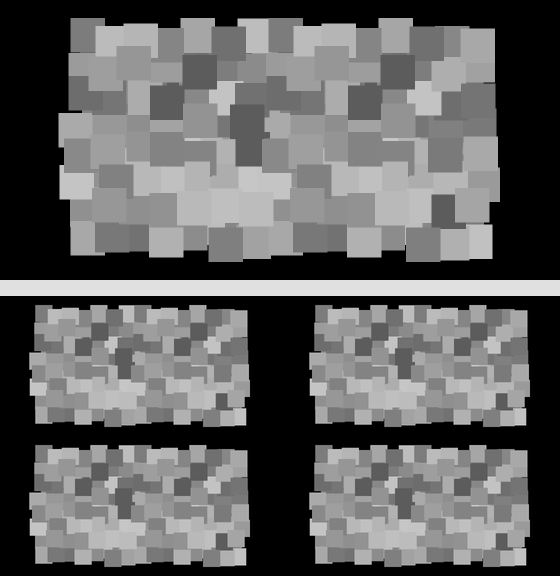
Top, the tile; bottom, the same tile 2 across and 2 down.
A WebGL 1 fragment shader for this background:

```glsl
precision highp float;

// A ragged block of overlapping grey squares, centred on black.
// Two jittered grids of flat squares are stacked in random order; the lower
// grid closes the gaps of the upper one. The black margin tiles on all sides.

uniform vec2 u_resolution;

const float PITCH = 0.101;      // grid spacing, in canvas heights
const float HALF_SIDE = 0.61;   // half a square's side, in grid cells
const float JITTER = 0.23;      // largest shift of a square, in grid cells
const float PERIOD = 7.0;       // columns before the arrangement repeats
const float ROWS = 8.0;
const vec2 UPPER_GRID = vec2(15.0, 8.0);
const vec2 LOWER_GRID = vec2(14.0, 7.0);

// Three random values in 0..1 from a cell and a seed
vec3 hash3(vec2 cell, float seed) {
  vec3 q = fract(vec3(cell.xyx + seed) * vec3(0.1031, 0.1030, 0.0973));
  q += dot(q, q.yxz + 33.33);
  return fract((q.xxy + q.yzz) * q.zyx);
}

// Columns repeat, except for the last two, which get their own identity
float columnId(float column) {
  return column < 2.0 * PERIOD - 1.0 ? mod(column, PERIOD)
                                     : column - PERIOD + 1.0;
}

// Cubing modulo a prime shuffles the cells while keeping tone shares even
float squareTone(vec2 id, float seed) {
  float n = id.x * ROWS + id.y + seed;
  float rank = mod(n * n * n, 71.0) / 71.0;
  return rank < 0.06 ? 0.36 : mix(0.40, 0.78, rank);
}

// Topmost square of one grid at p: x = stacking height (-1 if none), y = tone
vec2 topSquare(vec2 p, vec2 gridSize, float jitter, float seed) {
  vec2 g = p / PITCH + 0.5 * (gridSize - 1.0);
  vec2 nearest = floor(g + 0.5);
  vec2 top = vec2(-1.0, 0.0);
  for (int j = -1; j <= 1; j++) {
    for (int i = -1; i <= 1; i++) {
      vec2 cell = nearest + vec2(float(i), float(j));
      bool inGrid = all(greaterThanEqual(cell, vec2(0.0)))
                 && all(lessThan(cell, gridSize));
      vec2 id = vec2(columnId(cell.x), cell.y);
      vec3 random = hash3(id, seed);
      vec2 d = abs(g - cell - jitter * (2.0 * random.xy - 1.0));
      if (inGrid && max(d.x, d.y) < HALF_SIDE && random.z > top.x) {
        top = vec2(random.z, squareTone(id, seed));
      }
    }
  }
  return top;
}

// Upper grid over lower grid over black
float blockTone(vec2 p) {
  vec2 upper = topSquare(p, UPPER_GRID, JITTER, 20.0);
  vec2 lower = topSquare(p, LOWER_GRID, 0.5 * JITTER, 43.0);
  return upper.x >= 0.0 ? upper.y : lower.y;
}

void main() {
  // Average four samples per pixel to smooth the edges
  float tone = 0.0;
  for (int j = 0; j < 2; j++) {
    for (int i = 0; i < 2; i++) {
      vec2 offset = 0.5 * vec2(float(i), float(j)) - 0.25;
      vec2 uv = (gl_FragCoord.xy + offset) / u_resolution;
      tone += 0.25 * blockTone((uv - 0.5) * vec2(2.0, 1.0));
    }
  }
  gl_FragColor = vec4(vec3(tone), 1.0);
}
```
